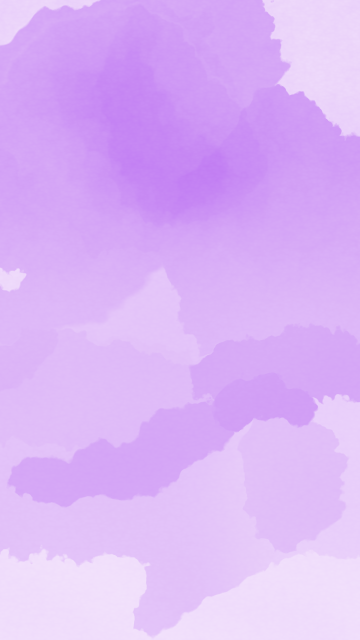
A WebGL 1 fragment shader for this background:

```glsl
precision highp float;
// Layered violet watercolour washes with torn edges on softly grained paper.
uniform vec2 u_resolution;

vec2 hash2(vec2 cell) {
  vec2 k = vec2(dot(cell, vec2(127.1, 311.7)), dot(cell, vec2(269.5, 183.3)));
  return fract(sin(k) * 43758.5);
}

// Cellular noise: distance to the nearest scattered point, centred near zero.
float cellular(vec2 p) {
  vec2 base = floor(p), f = p - base;
  float nearest = 2.0;
  for (int y = -1; y <= 1; y++) {
    for (int x = -1; x <= 1; x++) {
      vec2 offset = vec2(float(x), float(y));
      nearest = min(nearest, length(offset + hash2(base + offset) - f));
    }
  }
  return nearest - 0.45;
}

// Layered sines bend the plane so that no outline stays round.
vec2 warp(vec2 p) {
  float amp = 0.024, freq = 8.0;
  for (int i = 0; i < 6; i++) {
    p += amp * sin(freq * p.yx + vec2(1.3, 4.1) * float(i + 1));
    p = mat2(0.8, 0.6, -0.6, 0.8) * p;
    amp *= 0.62;
    freq *= 1.8;
  }
  // Undo the six accumulated rotations.
  float turn = 6.0 * atan(0.6, 0.8);
  return mat2(cos(turn), -sin(turn), sin(turn), cos(turn)) * p;
}

// Coverage of a brush stroke from a to b with a radius at each end.
float wash(vec2 p, vec2 a, vec2 b, float ra, float rb, float soft) {
  vec2 axis = b - a;
  float h = clamp(dot(p - a, axis) / dot(axis, axis), 0.0, 1.0);
  float d = length(p - a - h * axis) - mix(ra, rb, h);
  soft = max(soft, 1.0 / u_resolution.x);
  return 1.0 - smoothstep(-soft, soft, d);
}

void main() {
  vec2 uv = gl_FragCoord.xy / u_resolution.x;
  float tear = 0.03 * cellular(uv * 15.0) + 0.015 * cellular(uv * 36.0 + 7.0)
             + 0.006 * cellular(uv * 80.0 + 3.0);
  vec2 p = warp(uv) + tear * vec2(0.8, 1.0);
  float edge = 0.0045;

  // Bare paper, lightly tinted towards the middle.
  float pigment = mix(0.02, 0.33, smoothstep(0.25, 0.75, uv.y));
  pigment -= 0.19 * smoothstep(1.1, 1.6, uv.y);

  // Pale lower field with a tongue running down.
  float field = max(wash(p, vec2(-0.1, 0.53), vec2(1.1, 0.53), 0.3, 0.33, edge),
                    wash(p, vec2(0.62, 0.34), vec2(0.45, 0.08), 0.19, 0.05, edge));
  float fieldTone = mix(0.38, 0.2, smoothstep(0.5, 0.85, uv.x));
  pigment = mix(pigment, fieldTone, field * smoothstep(0.95, 0.75, uv.y));
  pigment = mix(pigment, 0.42, wash(p, vec2(0.79, 0.47), vec2(0.81, 0.35), 0.15, 0.12, edge));

  // Large upper cloud, built from overlapping lobes that thin downwards.
  float thinning = smoothstep(0.82, 1.4, uv.y);
  float leftLobe = wash(p, vec2(0.35, 1.43), vec2(0.1, 1.08), 0.33, 0.27, 0.014);
  pigment = mix(pigment, mix(0.5, 0.82, thinning), leftLobe);
  float topLobe = wash(p, vec2(0.53, 1.59), vec2(0.33, 1.45), 0.27, 0.35, edge);
  pigment = mix(pigment, 0.73, topLobe * mix(1.0, 0.6, leftLobe));
  float rightLobe = max(wash(p, vec2(0.74, 1.12), vec2(0.97, 1.08), 0.3, 0.3, 0.006),
                        wash(p, vec2(0.79, 1.27), vec2(0.74, 1.14), 0.22, 0.26, edge));
  pigment = mix(pigment, mix(0.5, 0.86, thinning), rightLobe);
  pigment = mix(pigment, 0.1, wash(p, vec2(-0.02, 0.99), vec2(0.08, 0.97), 0.035, 0.01, edge));

  // Saturated heart of the cloud, with a few faint inner outlines.
  pigment += 0.06 * wash(p, vec2(0.48, 1.56), vec2(0.5, 1.36), 0.2, 0.2, 0.006);
  pigment += 0.18 * wash(p, vec2(0.34, 1.46), vec2(0.52, 1.28), 0.18, 0.15, 0.13);
  pigment += 0.07 * wash(p, vec2(0.36, 1.5), vec2(0.48, 1.32), 0.13, 0.12, 0.015);
  pigment += 0.06 * wash(p, vec2(0.3, 1.25), vec2(0.75, 1.38), 0.1, 0.08, 0.05);
  pigment += 0.04 * wash(p, vec2(0.3, 1.75), vec2(0.32, 1.45), 0.14, 0.14, 0.01);

  // Mottled bleeding inside the cloud.
  float mottle = cellular(p * 11.0) + 0.8 * cellular(p * 27.0);
  pigment += 0.05 * mottle * smoothstep(0.84, 1.1, uv.y);

  // Middle bands, the darker ones on top.
  pigment = mix(pigment, 0.46, wash(p, vec2(0.0, 0.67), vec2(0.53, 0.68), 0.16, 0.13, edge));
  pigment = mix(pigment, 0.54, wash(p, vec2(0.0, 0.75), vec2(0.16, 0.8), 0.07, 0.035, edge));
  pigment = mix(pigment, 0.69, wash(p, vec2(0.62, 0.76), vec2(1.05, 0.735), 0.08, 0.08, edge));
  pigment = mix(pigment, 0.71, wash(p, vec2(0.06, 0.39), vec2(0.56, 0.6), 0.055, 0.085, edge));
  pigment = mix(pigment, 0.81, wash(p, vec2(0.67, 0.655), vec2(0.82, 0.64), 0.07, 0.05, edge));

  // Pooled pigment and fine paper grain.
  pigment += 0.025 * sin(9.0 * p.x + 3.0 * sin(5.0 * p.y)) * sin(8.0 * p.y + 2.0 * p.x);
  float grain = cellular(uv * vec2(42.0, 70.0)) + 0.9 * cellular(uv * vec2(85.0, 130.0));
  pigment += 0.055 * grain * mix(0.65, 1.0, thinning);

  vec3 color = mix(vec3(0.944, 0.876, 0.985), vec3(0.794, 0.566, 0.957), pigment);
  gl_FragColor = vec4(clamp(color, 0.0, 1.0), 1.0);
}
```
